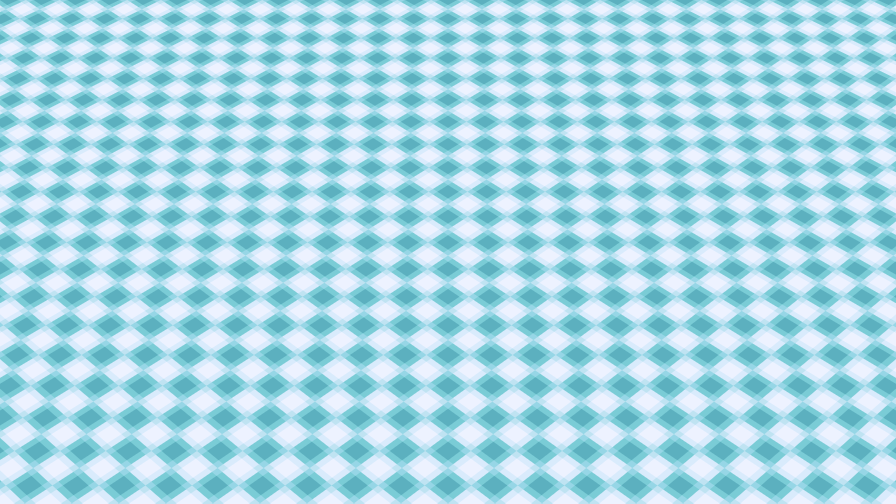
Reproduce this pattern procedurally as a WebGL 2 fragment shader.

```glsl
#version 300 es
precision highp float;

#define HORIZON 3.546    // height of the vanishing line, canvas heights
#define COLUMNS 38.0     // column density on the tilted plane
#define ROWS 176.2       // row density on the tilted plane
#define ROW_SHIFT 50.21  // row phase
#define BAND 0.275       // half width of the inner band in each check
#define SOFTNESS 0.5     // edge blur in pixel footprints

uniform vec2 u_resolution;
out vec4 fragColor;

const vec3 TEAL_CORNER = vec3(0.59, 0.84, 0.90);
const vec3 TEAL_EDGE   = vec3(0.48, 0.80, 0.84);
const vec3 TEAL_CORE   = vec3(0.36, 0.69, 0.75);
const vec3 PALE_CORNER = vec3(0.75, 0.89, 0.95);
const vec3 PALE_EDGE   = vec3(0.85, 0.92, 0.99);
const vec3 PALE_CORE   = vec3(0.93, 0.95, 1.00);

// Steps through three tones as level goes from 0 to 2
vec3 threeTone(vec3 corner, vec3 edge, vec3 core, float level) {
  return mix(mix(corner, edge, min(level, 1.0)), core, max(level - 1.0, 0.0));
}

void main() {
  vec2 p = (gl_FragCoord.xy - vec2(0.5 * u_resolution.x, 0.0)) / u_resolution.y;

  // Receding plane: columns converge and rows shrink upward
  float depth = HORIZON - p.y;
  float column = COLUMNS * p.x / depth;
  float row = ROWS / depth - ROW_SHIFT;

  // Diagonal axes, with check centres on the integers
  vec2 diag = vec2(column + row, column - row);
  vec2 dx = dFdx(diag), dy = dFdy(diag);
  vec2 blur = SOFTNESS * sqrt(dx * dx + dy * dy);

  // Alternating checks
  vec2 wave = abs(2.0 * fract(0.5 * diag) - 1.0) - 0.5;
  vec2 even = clamp(0.5 + 0.5 * wave / blur, 0.0, 1.0);
  float teal = mix(1.0 - even.y, even.y, even.x);

  // Crossing bands inside every check
  vec2 inside = abs(fract(diag) - 0.5) - (0.5 - BAND);
  vec2 band = clamp(0.5 + 0.5 * inside / blur, 0.0, 1.0);
  float level = band.x + band.y;

  vec3 pale = threeTone(PALE_CORNER, PALE_EDGE, PALE_CORE, level);
  vec3 dark = threeTone(TEAL_CORNER, TEAL_EDGE, TEAL_CORE, level);
  fragColor = vec4(mix(pale, dark, teal), 1.0);
}
```
